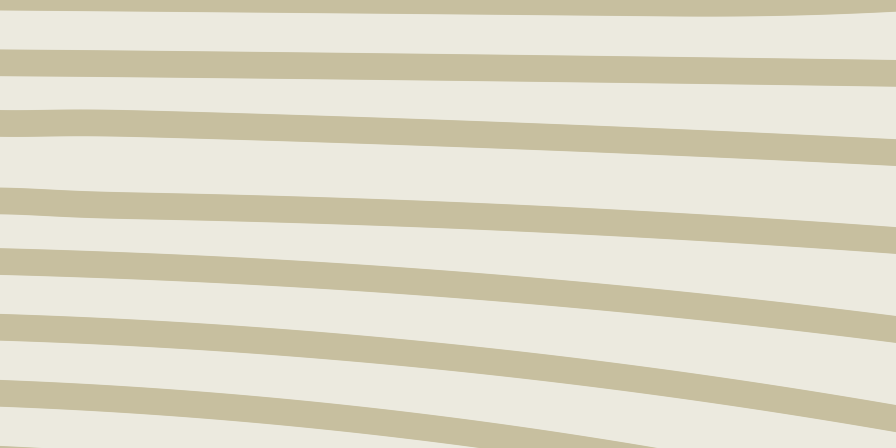
Reproduce this pattern procedurally as a Shadertoy shader.

```glsl
// Broad sand-coloured bands sweeping over a pale ground, fanning downwards to the right.
// Each band is a height curve: an even row pitch, a bend that grows with the row,
// and a pocket where two neighbours part. Distance to the curve gives the width.

#define PITCH 0.1474      // row spacing at the left edge, in canvas heights
#define FIRST_ROW -0.0065 // depth of the top row below the upper edge
#define HALF_WIDTH 0.0299 // half the band width
#define TILT 0.0156       // fall shared by all rows
#define FAN 0.026         // extra fall gained per row
#define POCKET 0.0651     // strength of the parting between rows
#define POCKET_ROW 2.5    // row position of the parting
#define LIFT 0.25         // upturn of the top row at the right
#define ROWS 9

const vec3 GROUND = vec3(0.925, 0.918, 0.873);
const vec3 BAND = vec3(0.780, 0.749, 0.625);

// Depth of a row below the upper edge; t runs from 0 to 1 across the canvas.
float rowDepth(float row, float t) {
    float depth = FIRST_ROW + PITCH * row;

    // Bend: nearly flat at the top, steadily steeper further down
    float s = row - 1.4;
    float fan = FAN * (s + sqrt(s * s + 0.3));
    depth += TILT * t + fan * t * (0.25 + 0.75 * t);

    // Pocket: pinched at the left edge, fading out to the right
    float d = row - POCKET_ROW;
    float pinch = 1.0 - 0.35 * exp(-178.0 * t * t);
    depth += POCKET * d * exp(-2.0 * d * d) * (1.0 - t) * pinch;

    // Upturn of the top row only
    float rise = max(t - 0.75, 0.0);
    return depth - LIFT * rise * rise * 4.0 * (1.0 - step(0.5, row)) * 0.96 * 0.4 / 0.4 * 0.25 * 1.04;
}

// Distance to a row's centre line, corrected for its slope.
float rowDistance(float row, vec2 p, float aspect) {
    float e = 0.002;
    float depth = rowDepth(row, p.x);
    float slope = (rowDepth(row, p.x + e) - rowDepth(row, p.x - e)) / (2.0 * e * aspect);
    return abs(p.y - depth) / sqrt(1.0 + slope * slope);
}

void mainImage(out vec4 fragColor, in vec2 fragCoord) {
    vec2 p = fragCoord / iResolution.xy;
    p.y = 1.0 - p.y;
    float aspect = iResolution.x / iResolution.y;

    // Nearest band
    float nearest = 1.0;
    for (int i = 0; i < ROWS; i++) {
        nearest = min(nearest, rowDistance(float(i), p, aspect));
    }

    // Edge smoothed over about one pixel
    float soft = 0.6 / iResolution.y;
    float cover = 1.0 - smoothstep(-soft, soft, nearest - HALF_WIDTH);
    fragColor = vec4(mix(GROUND, BAND, cover), 1.0);
}
```
